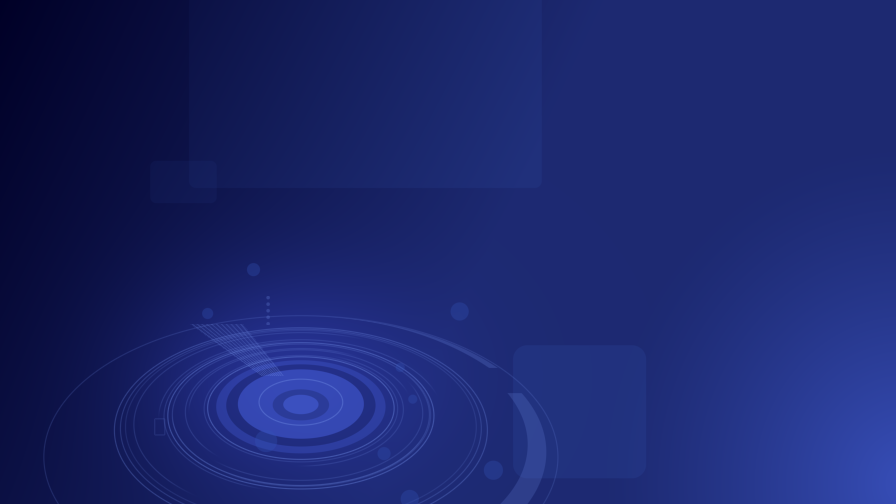
Write a Shadertoy shader that draws this background.

```glsl
// A deep blue backdrop: a diagonal gradient, two soft glows, translucent
// rounded panels and a tilted dial of rings, arcs, hatching and dots.
// Everything is a distance function in units of the canvas height.

#define DIAL_X 0.597
#define DIAL_Y 0.205
#define DIAL_TILT 0.55
#define DIAL_SINK 0.43
#define LINE_WIDTH 0.0011
#define FAINT_ARCS 9
#define HATCH_LINES 11.0

const vec3 NIGHT = vec3(0.0, 0.0, 0.15);
const vec3 NAVY = vec3(0.112, 0.162, 0.445);
const vec3 AZURE = vec3(0.215, 0.305, 0.72);
const vec3 VIOLET = vec3(0.175, 0.225, 0.66);
const vec3 PANEL = vec3(0.17, 0.28, 0.62);
const vec3 DISC = vec3(0.25, 0.34, 0.80);
const vec3 LINE = vec3(0.42, 0.53, 0.88);

float pixel;

float hash(float n) {
    n = fract(n * 0.1031);
    n *= n + 33.33;
    return fract(n * (n + n));
}

float fill(float d) { return smoothstep(pixel, -pixel, d); }

float stroke(float d, float halfWidth) { return fill(abs(d) - halfWidth); }

float roundBox(vec2 p, vec2 center, vec2 halfSize, float radius) {
    vec2 q = abs(p - center) - halfSize + radius;
    return length(max(q, 0.0)) + min(max(q.x, q.y), 0.0) - radius;
}

// Larger rings of the dial sit lower on the canvas.
vec2 dialSpace(vec2 p, float radius) {
    vec2 center = vec2(DIAL_X, DIAL_Y - DIAL_SINK * radius * radius);
    return (p - center) / vec2(1.0, DIAL_TILT);
}

float ring(vec2 p, float radius) {
    vec2 q = dialSpace(p, radius);
    float slope = length(q / vec2(1.0, DIAL_TILT)) / max(length(q), 1e-4);
    return (length(q) - radius) / slope;
}

float band(vec2 p, float inner, float outer) {
    return fill(max(ring(p, outer), -ring(p, inner)));
}

vec3 background(vec2 p) {
    float ramp = clamp((p.x * 0.9 + (1.0 - p.y) * 0.42) / 1.08, 0.0, 1.0);
    vec3 color = mix(NIGHT, NAVY, ramp);
    float corner = length((p - vec2(1.80, 0.04)) / vec2(0.60, 0.66));
    color = mix(color, AZURE, pow(max(1.0 - corner, 0.0), 1.25));
    vec2 g = (p - vec2(0.58, 0.25)) / vec2(0.27, 0.20);
    return mix(color, VIOLET, 0.72 * exp(-dot(g, g)));
}

vec3 panels(vec3 color, vec2 p) {
    float sheen = clamp((p.x - 0.37) * 0.8 + (1.0 - p.y) * 0.6, 0.0, 1.0);
    float large = fill(roundBox(p, vec2(0.725, 0.84), vec2(0.35, 0.213), 0.014));
    color = mix(color, PANEL, large * (0.06 + 0.20 * sheen));
    float tag = fill(roundBox(p, vec2(0.364, 0.639), vec2(0.066, 0.042), 0.012));
    color = mix(color, PANEL, 0.10 * tag);
    float tile = fill(roundBox(p, vec2(1.150, 0.183), vec2(0.132), 0.028));
    return mix(color, PANEL, 0.27 * tile);
}

vec3 dial(vec3 color, vec2 p) {
    // Filled bands and the core
    color = mix(color, DISC, 0.38 * band(p, 0.148, 0.168));
    color = mix(color, NAVY, 0.30 * band(p, 0.125, 0.148));
    color = mix(color, DISC, 0.62 * fill(ring(p, 0.125)));
    color = mix(color, NAVY, 0.42 * fill(ring(p + vec2(0.0, 0.007), 0.056)));
    color = mix(color, DISC, 0.75 * fill(ring(p + vec2(0.0, 0.007), 0.035)));

    // Full rings: radius, opacity
    vec2 rings[9] = vec2[9](vec2(0.083, 0.45), vec2(0.185, 0.45),
        vec2(0.192, 0.20), vec2(0.255, 0.22), vec2(0.264, 0.42),
        vec2(0.348, 0.16), vec2(0.358, 0.25), vec2(0.370, 0.32), vec2(0.510, 0.20));
    for (int i = 0; i < 9; i++)
        color = mix(color, LINE, rings[i].y * stroke(ring(p, rings[i].x), LINE_WIDTH));

    // Faint partial arcs
    for (int i = 0; i < FAINT_ARCS; i++) {
        float seed = float(i) * 7.0 + 3.0;
        float radius = mix(0.20, 0.36, hash(seed));
        vec2 q = dialSpace(p, radius);
        float turn = cos(atan(q.y, q.x) - 6.2832 * hash(seed + 1.0));
        float arc = smoothstep(0.1, 0.4, turn);
        color = mix(color, LINE, 0.20 * arc * stroke(ring(p, radius), LINE_WIDTH));
    }

    // Two heavy arcs on the right; the upper one tapers to the left
    float taper = 0.026 * smoothstep(0.62, 0.95, p.x);
    float upper = band(p, 0.502 - taper, 0.502) * fill(0.270 - p.y)
        * smoothstep(0.60, 0.75, p.x);
    float lower = band(p, 0.450, 0.487) * fill(p.y - 0.220) * step(DIAL_X, p.x);
    return mix(color, LINE, 0.25 * upper + 0.22 * lower);
}

vec3 details(vec3 color, vec2 p) {
    // Hatched wedge converging on the dial
    float along = (0.358 - p.y) / 0.105;
    float left = mix(0.375, 0.520, along);
    float right = mix(0.482, 0.565, along);
    float across = (p.x - left) / max(right - left, 0.01);
    float inside = step(0.0, along) * step(along, 1.0) * step(0.0, across) * step(across, 1.0);
    float hatch = smoothstep(0.32, 0.08, abs(fract(across * HATCH_LINES) - 0.5));
    color = mix(color, LINE, inside * (0.06 + 0.18 * hatch + 0.08 * along));

    // Scattered discs: center, radius
    vec3 dots[9] = vec3[9](vec3(0.912, 0.382, 0.018), vec3(0.979, 0.067, 0.019),
        vec3(0.813, 0.010, 0.018), vec3(0.762, 0.100, 0.013), vec3(0.503, 0.465, 0.013),
        vec3(0.412, 0.378, 0.011), vec3(0.819, 0.208, 0.009), vec3(0.794, 0.271, 0.009),
        vec3(0.528, 0.125, 0.022));
    for (int i = 0; i < 9; i++)
        color = mix(color, PANEL * 1.15, 0.32 * fill(length(p - dots[i].xy) - dots[i].z));

    // Column of small marks and an outlined tag
    vec2 mark = vec2(p.x - 0.532, mod(p.y, 0.013) - 0.0065);
    float column = step(0.355, p.y) * step(p.y, 0.412);
    color = mix(color, LINE, 0.28 * column * fill(length(mark) - 0.0035));
    float box = roundBox(p, vec2(0.317, 0.153), vec2(0.010, 0.016), 0.002);
    return mix(color, LINE, 0.18 * stroke(box, LINE_WIDTH));
}

void mainImage(out vec4 fragColor, in vec2 fragCoord) {
    vec2 p = fragCoord / iResolution.y;
    pixel = 0.75 / iResolution.y;
    vec3 color = panels(background(p), p);
    color = details(dial(color, p), p);
    fragColor = vec4(color, 1.0);
}
```
